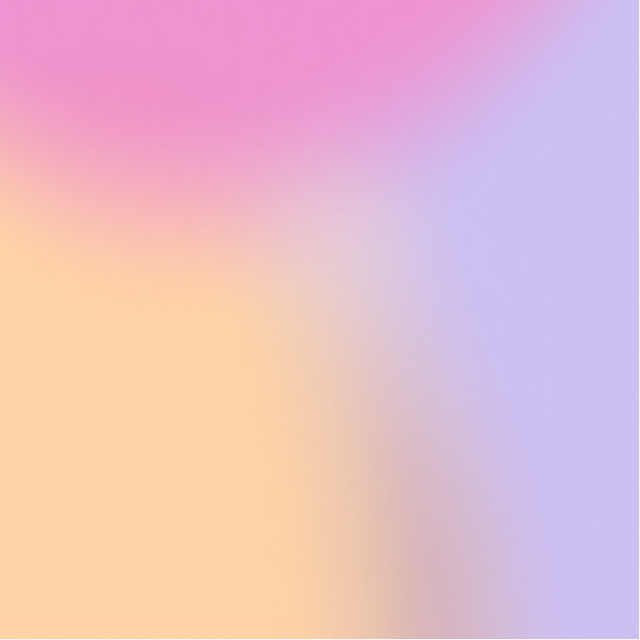
Write a Shadertoy shader that draws this background.

```glsl
const vec3 PEACH    = vec3(1.00, 0.83, 0.65);
const vec3 LAVENDER = vec3(0.80, 0.75, 0.95);
const vec3 PINK     = vec3(0.935, 0.585, 0.82);
const vec3 ROSE     = vec3(0.945, 0.57, 0.77);
const vec3 TAN      = vec3(0.89, 0.73, 0.63);
const vec3 MAUVE    = vec3(0.82, 0.68, 0.73);
const vec3 PEARL    = vec3(0.92, 0.82, 0.87);
const vec3 RIM      = vec3(0.98, 0.97, 0.99);

// Soft elliptical spot, 1 at its centre
float glow(vec2 p, vec2 centre, vec2 radius) {
    vec2 d = (p - centre) / radius;
    return exp(-dot(d, d));
}

vec2 hash2(vec2 cell) {
    vec3 q = fract(cell.xyx * vec3(0.1031, 0.1030, 0.0973));
    q += dot(q, q.yzx + 33.33);
    return fract((q.xx + q.yz) * q.zy);
}

// Distance to the nearest scattered point, centred near zero
float cells(vec2 p) {
    vec2 base = floor(p);
    float nearest = 2.0;
    for (int j = -1; j <= 1; j++) {
        for (int i = -1; i <= 1; i++) {
            vec2 cell = base + vec2(i, j);
            vec2 d = cell + hash2(cell) - p;
            nearest = min(nearest, dot(d, d));
        }
    }
    return sqrt(nearest) - 0.5;
}

// Faint upright mottling over several sizes
float mottling(vec2 p, float amount) {
    float sum = 0.0;
    vec2 scale = vec2(28.0, 18.0);
    for (int i = 0; i < 3; i++) {
        sum += cells(p * scale + float(i) * 17.0);
        scale *= 2.5;
    }
    return amount * sum;
}

// Horizontal position of the peach-to-lavender seam at height y
float seamX(float y) {
    return 0.675 - 0.07 * y - 0.29 * y * y;
}

// Height of the lower edge of the pink cloud at x
float cloudY(float x) {
    float d = x - 0.30;
    return 0.722 + 1.05 * d * d;
}

// Thin pale rim along the right and lower sides
float rim(vec2 p, float width) {
    float inset = min(1.0 - p.x, p.y);
    return 1.0 - smoothstep(0.5 * width, 1.5 * width, inset);
}

vec3 background(vec2 p) {
    // Peach field giving way to lavender
    float across = p.x - seamX(p.y);
    vec3 colour = mix(PEACH, LAVENDER, smoothstep(-0.25, 0.23, across));

    // Dusky fold, tan on the left and mauve on the right
    float fold = exp(-pow((across + 0.01) / 0.13, 2.0));
    fold *= 1.0 - smoothstep(0.08, 0.60, p.y);
    vec3 dusk = mix(TAN, MAUVE, smoothstep(-0.12, 0.04, across));
    colour = mix(colour, dusk, 0.75 * fold);

    // Pink cloud with a warmer patch on its left
    vec3 cloud = mix(PINK, ROSE, 0.6 * glow(p, vec2(0.18, 0.83), vec2(0.20, 0.10)));
    float cover = smoothstep(-0.24, 0.15, p.y - cloudY(p.x));
    colour = mix(colour, cloud, cover);

    // Pale light where the fields meet
    return mix(colour, PEARL, 0.40 * glow(p, vec2(0.53, 0.64), vec2(0.13, 0.12)));
}

void mainImage(out vec4 fragColor, in vec2 fragCoord) {
    vec2 uv = fragCoord / iResolution.xy;
    vec3 colour = background(uv) + mottling(uv, 0.004);
    fragColor = vec4(mix(colour, RIM, rim(uv, 0.0015)), 1.0);
}
```
